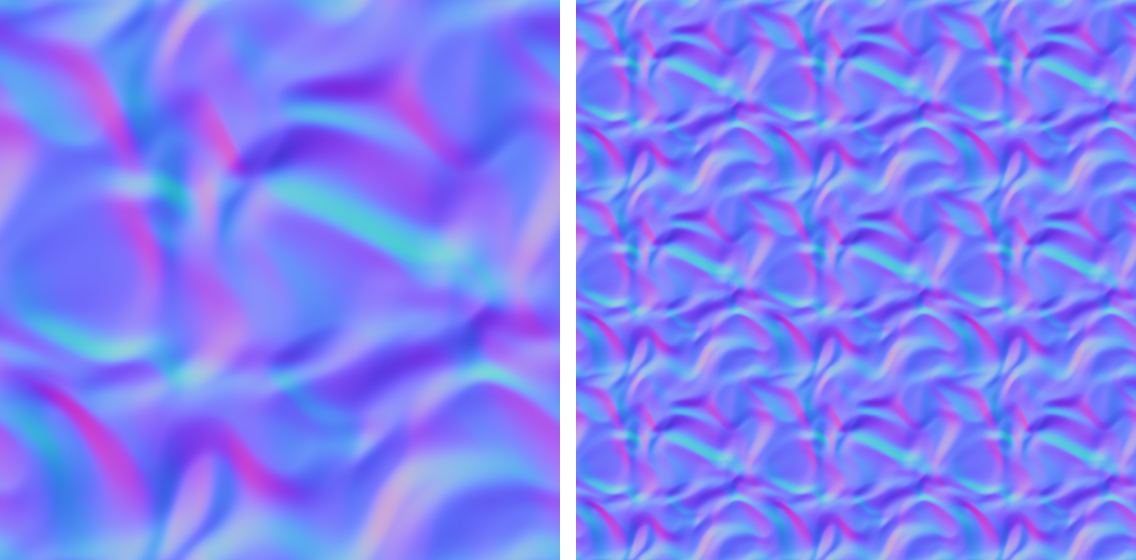
Left: one tile. Right: repeated 3 by 3.
Write a WebGL 2 fragment shader that draws this texture map.

```glsl
#version 300 es
precision highp float;

uniform vec2 u_resolution;
out vec4 fragColor;

const float TAU = 6.2831853;

float hash(vec2 cell, float seed) {
    return fract(sin(dot(cell, vec2(127.1, 311.7)) + seed * 74.7) * 43758.5453);
}

// Contribution of one lattice corner, wrapped to the period
float cornerSlope(vec2 cell, vec2 offset, float period, float seed) {
    float angle = TAU * hash(mod(cell, period), seed);
    return dot(vec2(cos(angle), sin(angle)), offset);
}

// Gradient noise that repeats a whole number of times over the unit square
float tileNoise(vec2 uv, float period, float seed) {
    vec2 p = uv * period;
    vec2 cell = floor(p);
    vec2 f = p - cell;
    vec2 fade = f * f * f * (f * (f * 6.0 - 15.0) + 10.0);
    vec2 right = vec2(1.0, 0.0);
    vec2 up = vec2(0.0, 1.0);
    float low = mix(cornerSlope(cell, f, period, seed),
                    cornerSlope(cell + right, f - right, period, seed), fade.x);
    float high = mix(cornerSlope(cell + up, f - up, period, seed),
                     cornerSlope(cell + 1.0, f - 1.0, period, seed), fade.x);
    return mix(low, high, fade.y);
}

vec2 warp(vec2 uv, float period, float amount, float seed) {
    return uv + amount * vec2(tileNoise(uv, period, seed),
                              tileNoise(uv, period, seed + 1.0));
}

float softAbs(float value, float softness) {
    return sqrt(value * value + softness * softness);
}

// Winding creases, flat-topped mounds and faint ripples
float surfaceHeight(vec2 uv) {
    vec2 bent = warp(warp(uv, 3.0, 0.12, 1.0), 6.0, 0.045, 3.0);
    float creases = softAbs(tileNoise(bent, 4.0, 5.0), 0.11);
    float mounds = smoothstep(-0.12, 0.36, tileNoise(bent, 5.0, 6.0));
    float swell = tileNoise(bent, 3.0, 7.0);
    float ripples = tileNoise(bent, 11.0, 8.0);
    return creases + 0.35 * mounds + 0.3 * swell + 0.09 * ripples;
}

// Surface normal with its green axis pointing down
vec3 surfaceNormal(vec2 uv, float reach, float strength) {
    vec2 dx = vec2(reach, 0.0);
    vec2 dy = vec2(0.0, reach);
    vec2 slope = vec2(surfaceHeight(uv + dx) - surfaceHeight(uv - dx),
                      surfaceHeight(uv + dy) - surfaceHeight(uv - dy)) / (2.0 * reach);
    return normalize(vec3(vec2(-slope.x, slope.y) * strength, 1.0));
}

void main() {
    vec2 uv = gl_FragCoord.xy / u_resolution;
    vec3 normal = surfaceNormal(uv, 0.009, 0.08);
    vec3 color = normal * 0.5 + 0.5;
    fragColor = vec4(color * vec3(0.985, 0.99, 0.99), 1.0);
}
```
